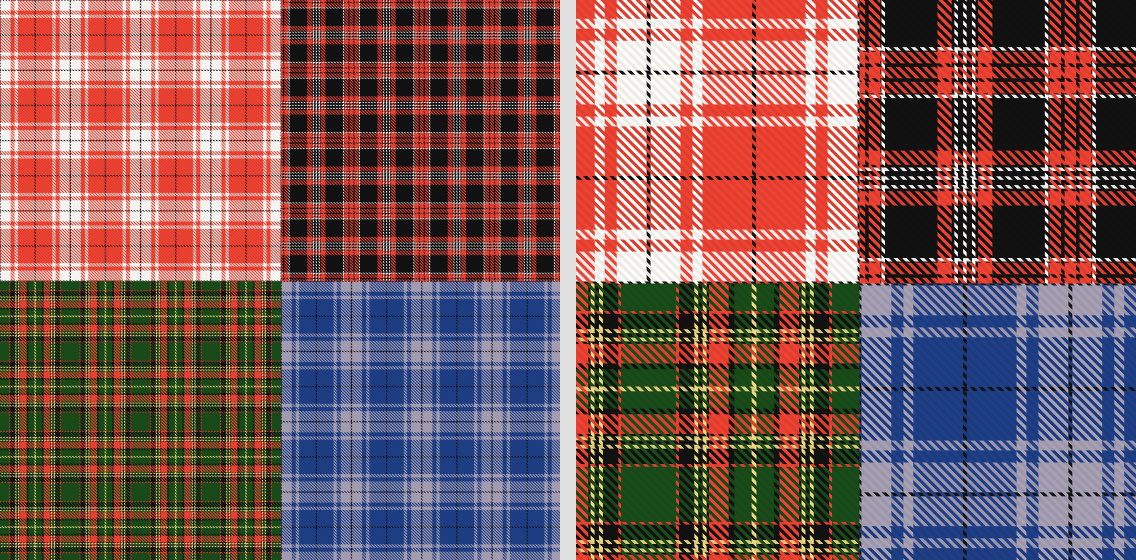
Left: the whole. Right: its middle third, enlarged.
Write a three.js fragment shader that draws this pattern.

```glsl
// Four twill-woven tartans in quarters: red and white, black and red, green and red, blue and lilac.
varying vec2 vUv;

const float REPEATS = 7.967;     // setts across the canvas
const float SETT = 96.0;         // stripe units in one sett
const float TWILLS = 24.0;       // diagonal ribs in one sett
const float QUARTER = 4.0;       // setts in one quarter

const vec3 RED = vec3(0.94, 0.26, 0.20);
const vec3 WHITE = vec3(1.0, 0.99, 0.98);
const vec3 BLACK = vec3(0.07, 0.07, 0.075);
const vec3 GREEN = vec3(0.10, 0.30, 0.10);
const vec3 YELLOW = vec3(0.93, 0.85, 0.50);
const vec3 BLUE = vec3(0.12, 0.25, 0.53);
const vec3 LILAC = vec3(0.66, 0.63, 0.71);

// Soft step, one pixel wide.
float edge(float start, float d, float px) {
  return clamp((d - start) / px + 0.5, 0.0, 1.0);
}

// Lays a stripe from start to end over the colour below.
vec3 stripe(vec3 below, vec3 dye, float d, float start, float end, float px) {
  return mix(below, dye, edge(start, d, px) - edge(end, d, px));
}

// Distance from the nearest sett centre, 0 to half a sett.
float mirrored(float t) {
  return abs(fract(t + 0.5) - 0.5) * SETT;
}

// Broad checks with a narrow guard stripe and dark centre threads.
vec3 checkSett(float d, vec3 ground, vec3 pale, float px) {
  vec3 c = stripe(ground, pale, d, -9.0, 14.5, px);
  c = stripe(c, pale, d, 20.0, 24.5, px);
  c = stripe(c, BLACK, d, -9.0, 0.9, px);
  return stripe(c, BLACK, d, 47.1, 60.0, px);
}

// Black blocks between red bands with white threads.
vec3 blackSett(float d, float px) {
  vec3 c = stripe(BLACK, RED, d, -9.0, 9.5, px);
  c = stripe(c, BLACK, d, 2.6, 4.2, px);
  c = stripe(c, WHITE, d, 10.0, 11.6, px);
  c = stripe(c, RED, d, 35.5, 42.0, px);
  c = stripe(c, WHITE, d, 43.2, 44.8, px);
  return stripe(c, WHITE, d, 47.2, 60.0, px);
}

// Green blocks edged with black, yellow and red.
vec3 greenSett(float d, float px) {
  vec3 c = stripe(GREEN, BLACK, d, 12.5, 27.5, px);
  c = stripe(c, RED, d, 12.5, 13.8, px);
  c = stripe(c, YELLOW, d, 20.8, 22.6, px);
  c = stripe(c, YELLOW, d, 24.6, 26.4, px);
  c = stripe(c, RED, d, 27.5, 36.5, px);
  c = stripe(c, BLACK, d, 36.5, 39.0, px);
  return stripe(c, YELLOW, d, 46.9, 60.0, px);
}

// Share of the warp showing on the diagonal ribs.
float twill(vec2 p, float px) {
  float rib = abs(fract((p.x - p.y) * TWILLS) - 0.5);
  return edge(0.0, 0.25 - rib, px * TWILLS / SETT);
}

// Crosses warp and weft, the weft slightly shaded.
vec3 weave(vec3 warp, vec3 weft, float over) {
  return mix(weft * 0.93, warp, over);
}

void main() {
  vec2 p = vec2(vUv.x, 1.0 - vUv.y) * REPEATS;
  float px = max(fwidth(vUv.x), 0.00001) * REPEATS * SETT;
  float x = mirrored(p.x);
  float y = mirrored(p.y);
  float over = twill(p, px);

  vec3 red = weave(checkSett(x, RED, WHITE, px), checkSett(y, RED, WHITE, px), over);
  vec3 black = weave(blackSett(x, px), blackSett(y, px), over);
  vec3 green = weave(greenSett(x, px), greenSett(y, px), over);
  vec3 blue = weave(checkSett(x, BLUE, LILAC, px), checkSett(y, BLUE, LILAC, px), over);

  // Join the quarters.
  float right = edge(QUARTER * SETT, p.x * SETT, px);
  float lower = edge(QUARTER * SETT, p.y * SETT, px);
  vec3 cloth = mix(mix(red, black, right), mix(green, blue, right), lower);
  gl_FragColor = vec4(cloth, 1.0);
}
```
